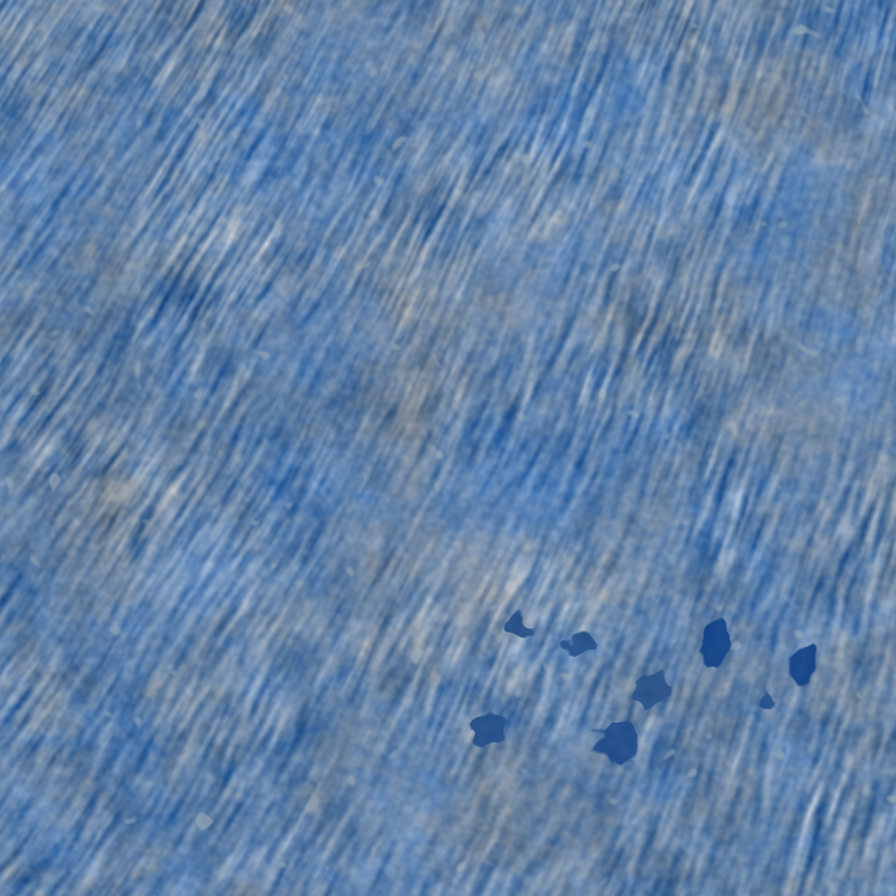
Reproduce this texture procedurally as a WebGL 1 fragment shader.

```glsl
precision highp float;
uniform vec2 u_resolution;

vec2 hash2(vec2 p) {
  vec2 q = vec2(dot(p, vec2(127.1, 311.7)), dot(p, vec2(269.5, 183.3)));
  return fract(sin(q) * 43758.545);
}

float gradientAt(vec2 cell, vec2 offset) {
  return dot(hash2(cell) * 2.0 - 1.0, offset);
}

float gradientNoise(vec2 p) {
  vec2 i = floor(p), f = fract(p);
  vec2 w = f * f * f * (f * (f * 6.0 - 15.0) + 10.0);
  vec2 e = vec2(1.0, 0.0);
  return mix(mix(gradientAt(i, f), gradientAt(i + e.xy, f - e.xy), w.x),
             mix(gradientAt(i + e.yx, f - e.yx), gradientAt(i + e.xx, f - e.xx), w.x), w.y);
}

// Coordinates across and along the fibres, which steepen to the right
vec2 fibreSpace(vec2 p) {
  float across = (p.x - 1.75) * exp(0.38 * (p.y - 0.5));
  across += 0.012 * gradientNoise(p * 5.0) + 0.0025 * gradientNoise(p * 22.0);
  return vec2(across, p.y + 0.25 * p.x);
}

float fibreTone(vec2 p) {
  vec2 s = fibreSpace(p);
  float strength = clamp(1.0 + 1.5 * gradientNoise(p * 6.0 + 40.0), 0.45, 1.6);
  float coarse = gradientNoise(s * vec2(88.0, 13.0));
  float fine = gradientNoise(s * vec2(135.0, 27.0) + 17.0);
  return strength * (2.7 * coarse + 1.5 * fine);
}

float blotches(vec2 p) {
  return gradientNoise(p * 4.5) + 0.7 * gradientNoise(p * 10.0 + 9.0)
       + 0.5 * gradientNoise(p * 23.0 + 31.0);
}

// Flat dark flakes scattered over a low band on the right
vec3 addFlakes(vec3 color, vec2 p) {
  vec2 ragged = p + 0.018 * vec2(gradientNoise(p * 48.0), gradientNoise(p * 48.0 + 70.0));
  for (int i = 0; i < 8; i++) {
    float n = float(i);
    vec2 h = hash2(vec2(n, 5.3)), k = hash2(vec2(n, 8.9));
    vec2 center = vec2(0.51 + 0.42 * (n + h.x) / 8.0, 0.17 + 0.13 * h.y);
    vec2 d = abs(ragged - center) * vec2(1.0, 0.75 + 0.5 * k.y);
    float edge = max(max(d.x, d.y), 0.75 * (d.x + d.y)) - mix(0.010, 0.025, k.x * k.x);
    vec3 flake = mix(vec3(0.08, 0.27, 0.54), vec3(0.20, 0.35, 0.55), k.y);
    flake += 0.04 * gradientNoise(p * 60.0);
    color = mix(color, flake, 0.95 * (1.0 - smoothstep(-0.002, 0.002, edge)));
  }
  return color;
}

void main() {
  vec2 p = gl_FragCoord.xy / u_resolution.y;

  // Lightness from fibres, soft blotches and grain
  float grain = gradientNoise(p * 75.0 + 3.0) + 0.6 * gradientNoise(p * 140.0 + 11.0);
  float tone = fibreTone(p) + 1.1 * blotches(p) + 1.1 * grain;
  vec3 color = vec3(0.395, 0.515, 0.66) + tone * vec3(0.11, 0.085, 0.055);

  // Drift between worn grey and saturated blue
  float hue = blotches(p * 1.2 + 60.0) + 0.5 * gradientNoise(p * 55.0 + 25.0);
  color += hue * vec3(-0.09, -0.01, 0.09);

  // Small pale worn specks
  float speck = smoothstep(0.36, 0.52, gradientNoise(p * 42.0 + 90.0));
  color = mix(color, vec3(0.62, 0.68, 0.72), 0.6 * speck);

  gl_FragColor = vec4(clamp(addFlakes(color, p), 0.0, 1.0), 1.0);
}
```
